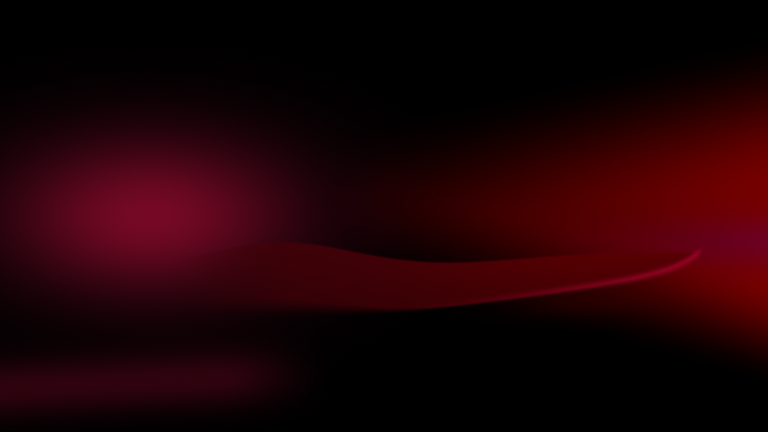
This background is drawn by a WebGL 2 fragment shader. Its source:

```glsl
#version 300 es
precision highp float;

uniform vec2 u_resolution;
out vec4 fragColor;

const vec3 ROSE = vec3(0.46, 0.035, 0.145);
const vec3 PLUM = vec3(0.18, 0.012, 0.055);
const vec3 RED = vec3(0.46, 0.0, 0.0);
const vec3 VIOLET = vec3(-0.03, 0.0, 0.13);
const vec3 RIBBON_LEFT = vec3(0.25, 0.006, 0.03);
const vec3 RIBBON_RIGHT = vec3(0.34, 0.0, 0.01);
const vec3 RIM = vec3(0.24, 0.01, 0.12);

float hash(vec2 p) {
    return fract(sin(dot(p, vec2(127.1, 311.7))) * 43758.5453);
}

float bell(float x, float center, float width) {
    float d = (x - center) / width;
    return exp(-d * d);
}

float glow(vec2 p, vec2 center, vec2 size) {
    return bell(p.x, center.x, size.x) * bell(p.y, center.y, size.y);
}

// Wedge of light that opens towards the right side
float wedge(vec2 p) {
    float upper = 0.53 + 0.40 * p.x;
    float lower = 0.10 + 0.50 * (1.0 - p.x);
    float reach = pow(clamp((p.x - 0.40) / 0.60, 0.0, 1.0), 0.7);
    reach *= smoothstep(0.38, 0.50, p.x);
    float top = 1.0 - smoothstep(upper - 0.20 - 0.16 * p.x, upper, p.y);
    return reach * top * smoothstep(lower, lower + 0.25, p.y);
}

float ribbonTop(float x) {
    return 0.389 + 0.050 * bell(x, 0.37, 0.12) + 0.026 * smoothstep(0.55, 0.82, x);
}

float ribbonBottom(float x) {
    float t = clamp((x - 0.40) / 0.512, 0.0, 1.0);
    return 0.265 + 0.11 * pow(t, 1.5) + 0.037 * pow(t, 16.0);
}

float ribbonMask(vec2 p, float top, float bottom) {
    float soft = mix(0.055, 0.005, smoothstep(0.34, 0.58, p.x));
    float body = smoothstep(bottom - 0.003, bottom + soft, p.y);
    body *= 1.0 - smoothstep(top - 0.004, top + 0.004, p.y);
    float ends = smoothstep(0.20, 0.40, p.x) * (1.0 - smoothstep(0.904, 0.915, p.x));
    return body * ends;
}

vec3 backdrop(vec2 p) {
    vec3 color = ROSE * glow(p, vec2(0.195, 0.50), vec2(0.195, 0.185));
    // Low band on the left
    float band = bell(p.y, 0.10 + 0.08 * p.x, 0.065);
    color += PLUM * band * (1.0 - smoothstep(0.28, 0.44, p.x));
    // Red light with a violet streak
    color += RED * wedge(p);
    color += VIOLET * glow(p, vec2(1.02, 0.44), vec2(0.18, 0.055));
    // Faint fold below the ribbon
    color += RED * 0.16 * glow(p, vec2(0.73, 0.295), vec2(0.09, 0.035));
    return color;
}

void main() {
    vec2 p = gl_FragCoord.xy / u_resolution;
    vec3 color = backdrop(p);

    // Translucent ribbon
    float top = ribbonTop(p.x);
    float bottom = ribbonBottom(p.x);
    float mask = ribbonMask(p, top, bottom);
    vec3 fill = mix(RIBBON_LEFT, RIBBON_RIGHT, smoothstep(0.35, 0.80, p.x));
    fill *= 0.88 + 0.12 * smoothstep(bottom, top, p.y);
    color = mix(color, fill, mask * 0.9);

    // Lit rim along the lower edge
    float rim = bell(p.y, bottom + 0.006, 0.008) * smoothstep(0.52, 0.92, p.x);
    color += RIM * rim * (1.0 - smoothstep(0.905, 0.916, p.x));

    // Fine grain against banding
    color += (hash(gl_FragCoord.xy) - 0.5) / 255.0;
    fragColor = vec4(clamp(color, 0.0, 1.0), 1.0);
}
```
